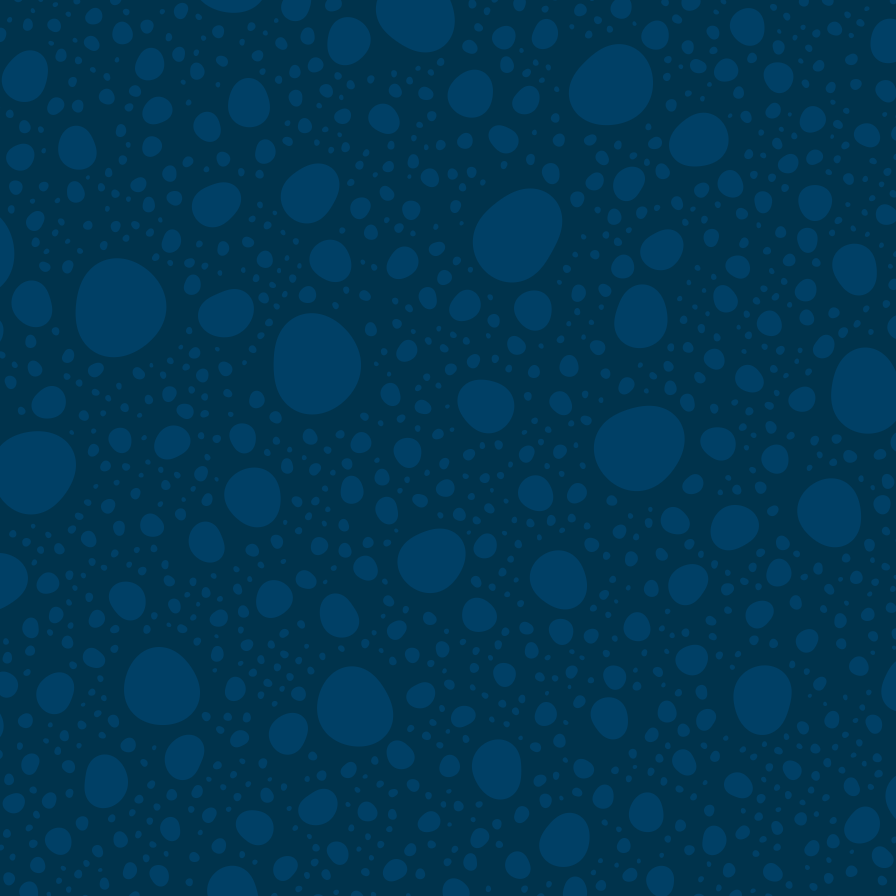
Reproduce this pattern procedurally as a three.js fragment shader.

```glsl
varying vec2 vUv;

const int LEVELS = 5;
const float GAP = 0.007;

vec3 hash3(vec2 p) {
  vec3 q = fract(p.xyx * vec3(0.1031, 0.1030, 0.0973));
  q += dot(q, q.yxz + 33.33);
  return fract((q.xxy + q.yzz) * q.zyx);
}

// Signed distance to a rounded pebble, mostly upright and slightly egg-shaped
float pebble(vec2 d, float radius, vec3 seed) {
  float angle = atan(d.y, d.x + 1e-6);
  float lean = 1.5708 + (seed.x - 0.5) * 2.4;
  float stretch = mix(0.03, 0.13, seed.y) * cos(2.0 * (angle - lean));
  float egg = 0.035 * cos(3.0 * angle + 6.2832 * seed.z);
  return length(d) - radius * (1.0 + stretch + egg);
}

void main() {
  vec3 spots[20];
  int count = 0;
  float nearest = 1.0;
  float cell = 0.2;

  // Place spots from large to small, each fitted between the larger ones
  for (int level = 0; level < LEVELS; level++) {
    float k = float(level);
    float turn = 0.35 + 0.83 * k;
    mat2 spin = mat2(cos(turn), sin(turn), -sin(turn), cos(turn));
    vec2 home = floor(spin * vUv / cell - 0.5);
    int larger = count;

    // The four cells closest to this point
    for (int n = 0; n < 4; n++) {
      vec2 id = home + vec2(mod(float(n), 2.0), floor(float(n) * 0.5));
      vec2 key = id + 300.0 + 137.0 * k;
      vec3 rnd = hash3(key);
      vec3 seed = hash3(key + 1731.0);
      if (seed.z > 0.76 + 0.05 * k) continue;

      // Keep the spot inside its own cell so that equals never touch
      float radius = cell * mix(0.145, 0.265, rnd.x);
      float room = max(0.5 * cell - 1.1 * radius - 0.4 * GAP, 0.0);
      vec2 center = ((id + 0.5) * cell + (rnd.yz * 2.0 - 1.0) * room) * spin;

      // Skip spots too far off to cover this point or crowd its neighbors
      float away = distance(vUv, center);
      float reach = level == LEVELS - 1 ? 0.01 : 0.55 * cell + GAP;
      if (away > 1.2 * radius + reach) continue;

      // Shrink to the free space, or drop the spot when too little is left
      float space = 1.1 * radius;
      for (int j = 0; j < 20; j++) {
        if (j >= larger) break;
        space = min(space, distance(center, spots[j].xy) - 1.1 * spots[j].z - GAP);
      }
      radius = space / 1.1;
      if (radius < 0.12 * cell) continue;

      spots[count] = vec3(center, radius);
      count++;
      if (away < 1.2 * radius + 0.01) {
        nearest = min(nearest, pebble(vUv - center, radius, seed.yxz));
      }
    }
    cell *= 0.55;
  }

  float pixel = max(fwidth(vUv.x), 1e-5);
  float cover = clamp(0.5 - nearest / pixel, 0.0, 1.0);
  vec3 deepTeal = vec3(0.0, 0.2, 0.3);
  vec3 oceanBlue = vec3(0.0, 0.25, 0.4);
  gl_FragColor = vec4(mix(deepTeal, oceanBlue, cover), 1.0);
}
```
